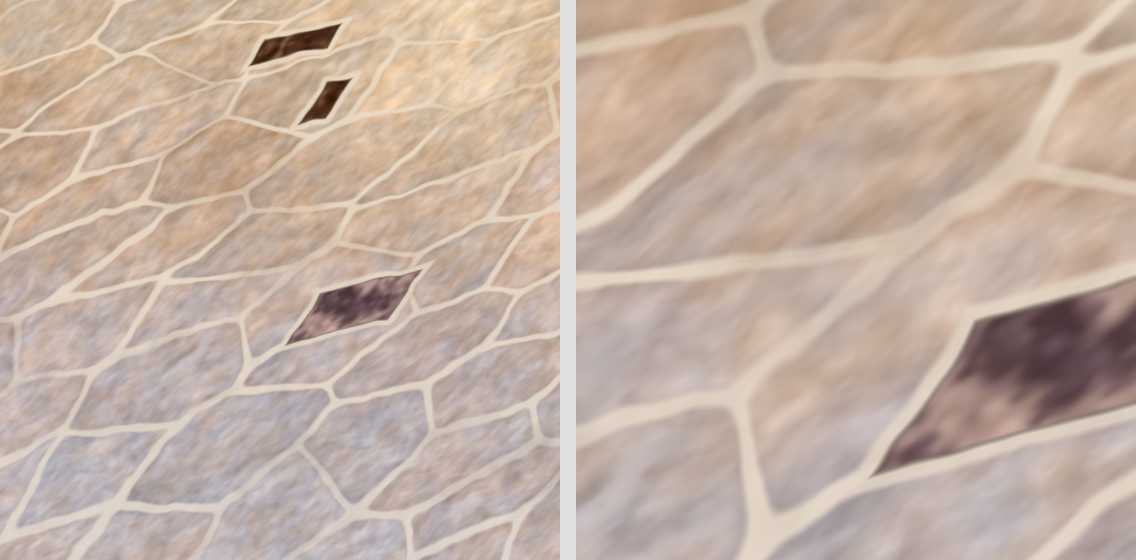
Left: the whole. Right: its middle third, enlarged.
Reproduce this texture procedurally as a WebGL 1 fragment shader.

```glsl
precision highp float;
// Irregular flagstone paving seen at a slant, warm light above and cool shade below.
// A sheared Voronoi grid gives slabs and pale joints; stretched noise gives
// the diagonal grain, and three dark accent stones are set in as skewed boxes.
uniform vec2 u_resolution;

// Canvas to slab grid: the slab sides rise at about 13 and 55 degrees.
const mat2 SLANT = mat2(5.4, -1.7, -3.7, 7.1);

vec2 hash2(vec2 p) {
  vec3 q = fract(p.xyx * vec3(0.1031, 0.1030, 0.0973));
  q += dot(q, q.yzx + 33.33);
  return fract((q.xx + q.yz) * q.zy);
}

float noise(vec2 p) {
  vec2 i = floor(p), f = fract(p);
  f = f * f * (3.0 - 2.0 * f);
  float low = mix(hash2(i).x, hash2(i + vec2(1.0, 0.0)).x, f.x);
  float high = mix(hash2(i + vec2(0.0, 1.0)).x, hash2(i + 1.0).x, f.x);
  return mix(low, high, f.y);
}

float fbm(vec2 p) {
  return 0.5 * noise(p) + 0.3 * noise(p * 2.03 + 7.1) + 0.2 * noise(p * 4.1 + 3.7);
}

vec2 slabSeed(vec2 id) {
  return id + 0.5 + 0.78 * (hash2(id + 41.0) - 0.5);
}

// Returns the slab id in xy and the rounded distance to its joint in z.
vec3 slabs(vec2 p) {
  vec2 q = SLANT * p, cell = floor(q), id = cell, toSeed = vec2(0.0);
  float nearest = 9.0;
  for (int j = -1; j <= 1; j++) {
    for (int i = -1; i <= 1; i++) {
      vec2 c = cell + vec2(float(i), float(j));
      vec2 r = slabSeed(c) - q;
      if (dot(r, r) < nearest) {
        nearest = dot(r, r);
        id = c;
        toSeed = r;
      }
    }
  }
  float sum = 0.0;
  for (int j = -2; j <= 2; j++) {
    for (int i = -2; i <= 2; i++) {
      if (i == 0 && j == 0) continue;
      vec2 r = slabSeed(id + vec2(float(i), float(j))) - q;
      vec2 normal = normalize(r - toSeed);
      // Dividing by the slanted normal turns grid distance into canvas distance.
      float d = dot(0.5 * (toSeed + r), normal) / length(normal * SLANT);
      sum += exp(-280.0 * d);
    }
  }
  return vec3(id, -log(sum) / 280.0);
}

void main() {
  vec2 uv = gl_FragCoord.xy / u_resolution.y;
  vec2 wobble = vec2(fbm(uv * 11.0), fbm(uv * 11.0 + 31.0)) - 0.5;
  vec2 pos = uv + 0.022 * wobble;

  // Slabs grow flatter towards the top.
  vec3 slab = slabs(vec2(pos.x, pos.y * (0.85 + 0.3 * pos.y)));
  vec2 tint = hash2(slab.xy + 5.0) - 0.5;

  // Grain runs up to the right.
  vec2 along = mat2(0.79, -0.61, 0.61, 0.79) * (uv + 0.02 * wobble);
  float grain = fbm(along * vec2(26.0, 68.0)) - 0.5;
  float fleck = noise(along * vec2(60.0, 125.0) + 19.0) - 0.5;
  float blotch = fbm(along * vec2(7.0, 13.0) + 50.0) - 0.5;

  // Light: cool below, tan above, gold at the upper right.
  float height = uv.y + 0.25 * blotch;
  vec3 stone = mix(vec3(0.745, 0.695, 0.69), vec3(0.76, 0.655, 0.575),
                   smoothstep(0.28, 0.72, height));
  stone = mix(stone, vec3(0.82, 0.73, 0.62), 0.6 * smoothstep(0.75, 1.0, height));
  vec2 toGold = (uv - vec2(0.82, 0.92)) / vec2(0.32, 0.24);
  vec2 toPeach = (uv - vec2(1.02, 0.65)) / vec2(0.16, 0.2);
  stone = mix(stone, vec3(0.89, 0.785, 0.655), 0.92 * exp(-dot(toGold, toGold)));
  stone = mix(stone, vec3(0.88, 0.77, 0.69), 0.8 * exp(-dot(toPeach, toPeach)));

  // Surface: slab tint, blotches and grain.
  stone += 0.045 * tint.x + 0.025 * tint.y * vec3(1.0, 0.0, -1.0);
  stone += 0.11 * blotch + grain * vec3(0.19, 0.21, 0.23) + 0.06 * fleck;
  stone += 0.07 * (noise(along * vec2(22.0, 50.0) + 80.0) - 0.5) * vec3(0.7, 0.0, -0.8);
  stone -= 0.025 * (1.0 - smoothstep(0.005, 0.022, slab.z));

  // Joints vary in width and in strength.
  float width = mix(0.0065, 0.0042, uv.y) * (0.65 + 0.7 * noise(uv * 9.0 + 12.0));
  float joint = 1.0 - smoothstep(width - 0.003, width + 0.0035, slab.z);
  joint *= 0.6 + 0.4 * smoothstep(0.25, 0.6, noise(uv * 6.0 + 70.0));

  // Accent stones: two small brown ones, then a large mauve one.
  float accent = 0.0;
  vec3 accentColor = vec3(0.0);
  float mottle = fbm(along * vec2(17.0, 36.0) + 23.0);
  for (int n = 0; n < 3; n++) {
    float k = float(n), large = step(1.5, k);
    vec2 center = vec2(0.53 + 0.05 * k, 0.92 - 0.1 * k - 0.265 * large);
    vec2 halfSize = vec2(0.3 - 0.2 * k + 0.52 * large, 0.13 + 0.07 * k);
    vec2 edge = (abs(SLANT * (pos - center)) - halfSize) / vec2(6.55, 7.3);
    float d = max(edge.x, edge.y);
    float inside = 1.0 - smoothstep(-0.003, 0.003, d);
    joint = max(joint, 0.9 * (1.0 - smoothstep(0.007, 0.013, d)));
    vec3 deep = mix(vec3(0.25, 0.13, 0.07), vec3(0.36, 0.27, 0.29), large);
    vec3 pale = mix(vec3(0.60, 0.45, 0.31), vec3(0.72, 0.60, 0.56), large);
    float patches = smoothstep(0.3, 0.75, mottle - 0.12 * (1.0 - large));
    accentColor = mix(accentColor, mix(deep, pale, patches) + 0.15 * fleck, inside);
    accent = max(accent, inside);
  }

  vec3 mortar = mix(vec3(0.865, 0.825, 0.79), vec3(0.92, 0.845, 0.745), uv.y);
  vec3 color = mix(stone, mortar + 0.05 * grain, joint);
  gl_FragColor = vec4(mix(color, accentColor, accent), 1.0);
}
```
